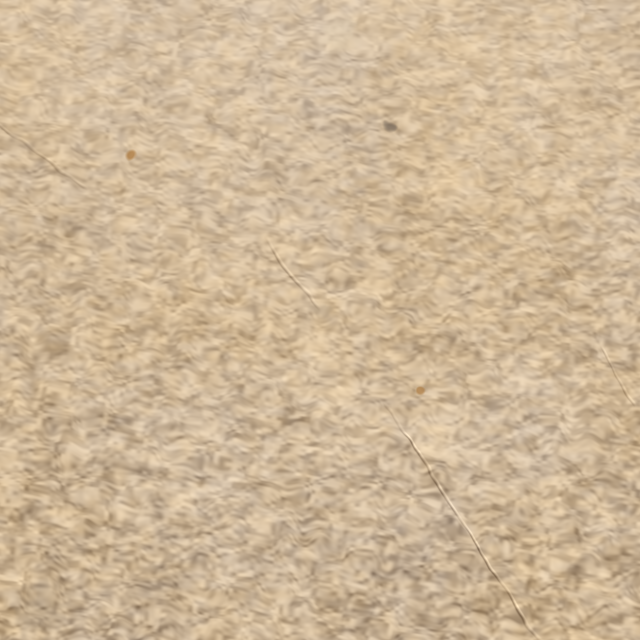
Write a three.js fragment shader that draws this texture.

```glsl
// Sandy, mottled felt-like sheet: short horizontal flecks of beige and grey-brown,
// softer and paler at the top, coarser and stronger below. Layered value noise makes
// the grain; embossed line segments make the scratches, soft discs the specks.

varying vec2 vUv;

const vec3 BASE_COLOUR = vec3(0.812, 0.722, 0.602);
const vec3 TONE_AXIS = vec3(1.0, 1.0, 0.93);      // colour change per unit of tone
const vec3 WARMTH_AXIS = vec3(0.5, 0.0, -1.0);    // warm to cool tint
const vec3 GREY_SPECK = vec3(0.46, 0.41, 0.36);
const vec3 RUST_SPECK = vec3(0.67, 0.47, 0.24);
const vec3 PALE_PATCH = vec3(0.90, 0.83, 0.72);

const vec2 BROAD_CELLS = vec2(5.0, 7.0);
const vec2 COARSE_CELLS = vec2(24.0, 44.0);
const vec2 GRAIN_CELLS = vec2(56.0, 104.0);
const vec2 FINE_CELLS = vec2(112.0, 178.0);
const float BROAD_AMOUNT = 0.045;
const float COARSE_AMOUNT = 0.075;
const float GRAIN_AMOUNT = 0.145;
const float FINE_AMOUNT = 0.150;
const float WARMTH_AMOUNT = 0.035;
const float TOP_CONTRAST = 0.78;
const float BOTTOM_CONTRAST = 1.20;
const float TOP_LIGHTENING = 0.045;
const float SHADOW_SKEW = 1.3;
const float SCRATCH_WIDTH = 0.0016;

float hash(vec2 cell) {
  vec3 q = fract(cell.xyx * vec3(0.1031, 0.1030, 0.0973));
  q += dot(q, q.yzx + 33.33);
  return fract((q.x + q.y) * q.z);
}

// Smooth value noise centred on zero, from -0.5 to 0.5.
float noise(vec2 p) {
  vec2 cell = floor(p);
  vec2 f = fract(p);
  f = f * f * (3.0 - 2.0 * f);
  float low = mix(hash(cell), hash(cell + vec2(1.0, 0.0)), f.x);
  float high = mix(hash(cell + vec2(0.0, 1.0)), hash(cell + vec2(1.0, 1.0)), f.x);
  return mix(low, high, f.y) - 0.5;
}

vec2 rotate(vec2 p, float angle) {
  float c = cos(angle);
  float s = sin(angle);
  return vec2(c * p.x - s * p.y, s * p.x + c * p.y);
}

// Sum of grain layers, each tilted a little differently to hide the lattice.
float grainTone(vec2 uv) {
  vec2 warp = vec2(noise(uv * 38.0 + 7.0), noise(uv * 38.0 + 91.0));
  vec2 p = uv + 0.012 * warp;
  p.y += 0.12 * uv.y * uv.y;
  float tone = COARSE_AMOUNT * noise(rotate(p, 0.12) * COARSE_CELLS + 13.0);
  tone += GRAIN_AMOUNT * noise(rotate(p, -0.10) * GRAIN_CELLS + 41.0);
  tone += FINE_AMOUNT * noise(rotate(p, 0.22) * FINE_CELLS + 77.0);
  return tone;
}

// Embossed scratch from a to b: a dark groove with a pale rim on one side.
float scratch(vec2 uv, vec2 a, vec2 b, float strength) {
  vec2 span = b - a;
  float along = dot(uv - a, span) / dot(span, span);
  vec2 normal = normalize(vec2(-span.y, span.x));
  float wander = 0.010 * noise(uv * 14.0) + 0.004 * noise(uv * 55.0);
  float side = (dot(uv - a, normal) + wander) / SCRATCH_WIDTH;
  float ends = smoothstep(0.0, 0.12, along) * (1.0 - smoothstep(0.88, 1.0, along));
  float wear = clamp(0.8 + 1.1 * noise(uv * 42.0 + 5.0), 0.2, 1.0);
  float relief = 0.6 * exp(-pow(side - 2.2, 2.0)) - exp(-side * side);
  return strength * ends * wear * relief;
}

// Soft, slightly ragged disc.
float speck(vec2 uv, vec2 centre, float radius) {
  float d = length(uv - centre) + 0.7 * radius * noise(uv * 110.0);
  return 1.0 - smoothstep(0.4 * radius, 1.2 * radius, d);
}

void main() {
  vec2 uv = vUv;

  // Grain, with contrast fading towards the top and longer dark tails
  float tone = grainTone(uv) * mix(BOTTOM_CONTRAST, TOP_CONTRAST, uv.y);
  tone += BROAD_AMOUNT * noise(rotate(uv, 0.4) * BROAD_CELLS + 3.0);
  tone += TOP_LIGHTENING * (uv.y - 0.5);
  tone -= SHADOW_SKEW * tone * tone;

  // Scratches
  tone += scratch(uv, vec2(0.59, 0.38), vec2(0.85, -0.02), 0.19);
  tone += scratch(uv, vec2(0.41, 0.63), vec2(0.50, 0.51), 0.13);
  tone += scratch(uv, vec2(-0.02, 0.82), vec2(0.14, 0.70), 0.10);
  tone += scratch(uv, vec2(0.935, 0.46), vec2(0.99, 0.36), 0.10);

  // Warm and cool tint
  float warmth = WARMTH_AMOUNT * (noise(uv * vec2(48.0, 70.0) + 29.0) + noise(uv * 6.0 + 61.0));
  vec3 colour = BASE_COLOUR + tone * TONE_AXIS + warmth * WARMTH_AXIS;

  // Stray specks and worn patches
  colour = mix(colour, PALE_PATCH, 0.45 * speck(uv, vec2(0.53, 0.945), 0.030));
  colour = mix(colour, GREY_SPECK, 0.70 * speck(uv, vec2(0.609, 0.802), 0.010));
  colour = mix(colour, GREY_SPECK, 0.22 * speck(uv, vec2(0.50, 0.515), 0.018));
  colour = mix(colour, GREY_SPECK, 0.18 * speck(uv, vec2(0.06, 0.045), 0.045));
  colour = mix(colour, RUST_SPECK, 0.75 * speck(uv, vec2(0.205, 0.757), 0.008));
  colour = mix(colour, RUST_SPECK, 0.65 * speck(uv, vec2(0.657, 0.390), 0.007));

  gl_FragColor = vec4(clamp(colour, 0.0, 1.0), 1.0);
}
```
